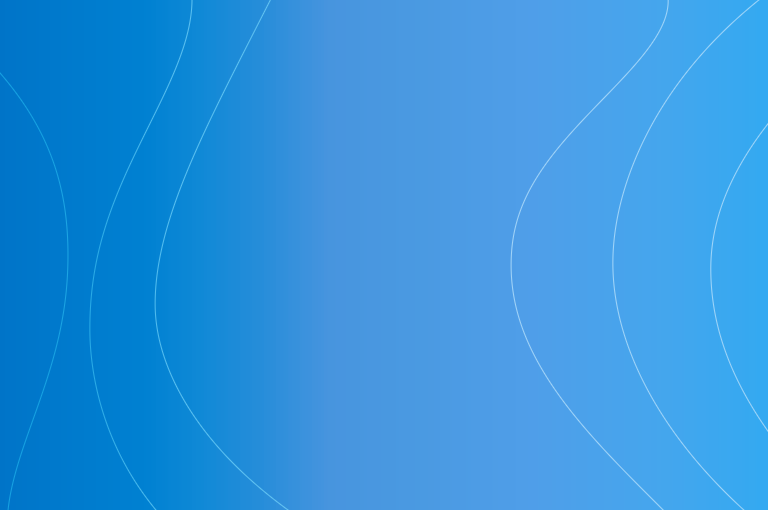
Give the GLSL for this background, as a Shadertoy shader.

```glsl
const float LINE_WIDTH = 0.0021;    // in canvas heights
const float LINE_OPACITY = 0.85;
const float BAND_COUNT = 64.0;
const float BAND_STRENGTH = 0.35;
const vec3 LINE_LEFT = vec3(0.10, 0.66, 0.90);
const vec3 LINE_MIDDLE = vec3(0.40, 0.79, 0.96);
const vec3 LINE_RIGHT = vec3(0.68, 0.86, 0.98);

// Backdrop colour in rgb, its place across the canvas in w
const int STOP_COUNT = 9;
const vec4 STOPS[STOP_COUNT] = vec4[](
    vec4(0.00, 0.455, 0.785, 0.00),
    vec4(0.00, 0.505, 0.822, 0.19),
    vec4(0.06, 0.537, 0.840, 0.26),
    vec4(0.15, 0.553, 0.853, 0.34),
    vec4(0.28, 0.583, 0.872, 0.43),
    vec4(0.29, 0.602, 0.883, 0.54),
    vec4(0.31, 0.620, 0.912, 0.69),
    vec4(0.27, 0.650, 0.930, 0.86),
    vec4(0.20, 0.663, 0.945, 1.00));

vec3 backdrop(float x) {
    vec3 color = STOPS[0].rgb;
    for (int i = 1; i < STOP_COUNT; i++) {
        float blend = clamp((x - STOPS[i - 1].w) / (STOPS[i].w - STOPS[i - 1].w), 0.0, 1.0);
        color = mix(color, STOPS[i].rgb, blend);
    }
    return color;
}

// Smooth curve x(y) leaving its waist vertically; each side holds the
// offsets at one third, two thirds and the full way to the canvas edge
float curveX(float y, vec2 waist, vec3 upper, vec3 lower) {
    bool above = y > waist.y;
    float t = above ? (y - waist.y) / (1.0 - waist.y) : (waist.y - y) / waist.y;
    vec3 bend = (above ? upper : lower) * vec3(9.0, 2.25, 1.0);
    float s = 3.0 * t - 1.0;
    float curvature = bend.x + s * (bend.y - bend.x)
        + 0.5 * s * (s - 1.0) * (bend.z - 2.0 * bend.y + bend.x);
    return waist.x + curvature * t * t;
}

// Antialiased coverage of a thin stroke along the curve
float stroke(vec2 uv, vec2 waist, vec3 upper, vec3 lower) {
    const float STEP = 0.002;
    float aspect = iResolution.x / iResolution.y;
    float x = curveX(uv.y, waist, upper, lower);
    float slope = aspect * (curveX(uv.y + STEP, waist, upper, lower)
        - curveX(uv.y - STEP, waist, upper, lower)) / (2.0 * STEP);
    float dist = abs(uv.x - x) * aspect / sqrt(1.0 + slope * slope);
    vec2 edges = vec2(0.5, -0.5) * LINE_WIDTH - dist;
    vec2 cover = clamp(edges * iResolution.y + 0.5, 0.0, 1.0);
    return cover.x - cover.y;
}

void mainImage(out vec4 fragColor, in vec2 fragCoord) {
    vec2 uv = fragCoord / iResolution.xy;

    // Horizontal gradient with faint vertical bands
    float bandX = (floor(uv.x * BAND_COUNT) + 0.5) / BAND_COUNT;
    vec3 color = backdrop(mix(uv.x, bandX, BAND_STRENGTH));

    // Three curves on the left
    float lines = stroke(uv, vec2(0.0885, 0.500),
        vec3(-0.0156, -0.0755, -0.195), vec3(-0.013, -0.048, -0.078));
    lines = max(lines, stroke(uv, vec2(0.117, 0.355),
        vec3(0.0234, 0.0872, 0.133), vec3(0.009, 0.036, 0.086)));
    lines = max(lines, stroke(uv, vec2(0.202, 0.404),
        vec3(0.026, 0.0833, 0.150), vec3(0.0195, 0.0755, 0.173)));

    // Three curves on the right
    lines = max(lines, stroke(uv, vec2(0.6655, 0.480),
        vec3(0.034, 0.133, 0.2045), vec3(0.0247, 0.0964, 0.198)));
    lines = max(lines, stroke(uv, vec2(0.798, 0.484),
        vec3(0.021, 0.081, 0.190), vec3(0.0195, 0.0755, 0.1705)));
    lines = max(lines, stroke(uv, vec2(0.9255, 0.473),
        vec3(0.0286, 0.113, 0.247), vec3(0.018, 0.073, 0.163)));

    // Strokes grow paler towards the right
    vec3 lineColor = mix(LINE_LEFT, LINE_MIDDLE, smoothstep(0.05, 0.25, uv.x));
    lineColor = mix(lineColor, LINE_RIGHT, smoothstep(0.3, 0.65, uv.x));
    fragColor = vec4(mix(color, lineColor, lines * LINE_OPACITY), 1.0);
}
```
